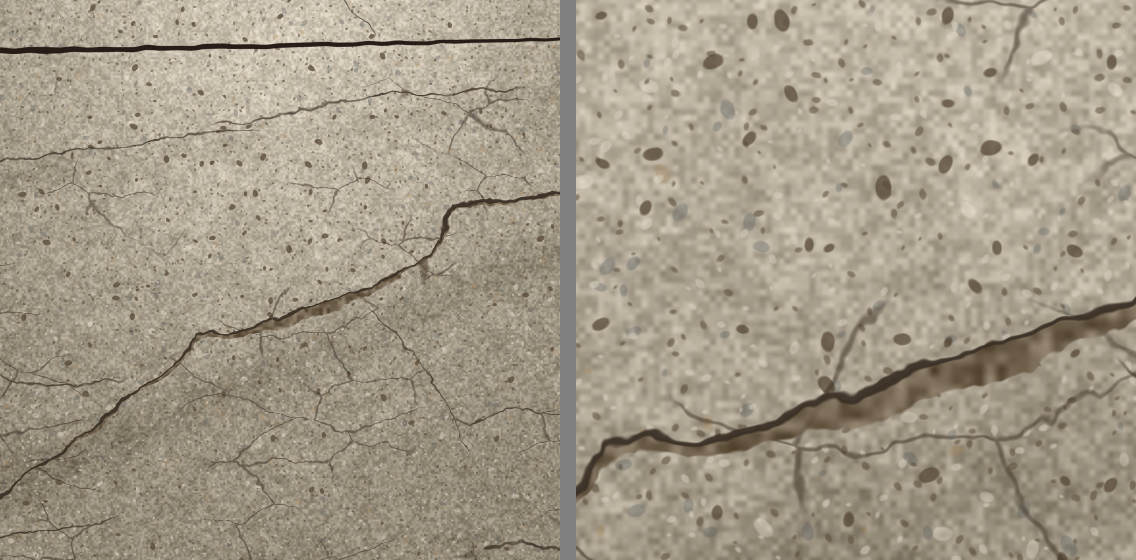
Left: the whole. Right: its middle third, enlarged.
Give the GLSL for this texture, as a WebGL 1 fragment shader.

```glsl
precision highp float;
// Weathered concrete slab with a dark joint, jagged cracks, pits and aggregate.
uniform vec2 u_resolution;

const float PI = 3.14159;
const vec3 CRACK_DARK = vec3(0.22, 0.18, 0.14);
const vec3 RUBBLE = vec3(0.43, 0.37, 0.29);
const vec3 JOINT_DARK = vec3(0.13, 0.09, 0.07);
const vec3 PIT_BROWN = vec3(0.34, 0.28, 0.21);
const vec3 STONE_BLUE = vec3(0.43, 0.43, 0.41);
const vec3 STONE_TAN = vec3(0.66, 0.56, 0.42);
const vec3 STONE_PALE = vec3(0.86, 0.83, 0.76);

float hash(vec2 p) {
  vec3 q = fract(p.xyx * 0.1031);
  q += dot(q, q.yzx + 33.33);
  return fract((q.x + q.y) * q.z);
}

vec2 hash2(vec2 p) { return vec2(hash(p), hash(p + 71.7)); }

float noise(vec2 p) {
  vec2 i = floor(p), f = fract(p);
  f = f * f * (3.0 - 2.0 * f);
  return mix(mix(hash(i), hash(i + vec2(1.0, 0.0)), f.x),
             mix(hash(i + vec2(0.0, 1.0)), hash(i + 1.0), f.x), f.y);
}

// Layered displacement that makes straight lines jagged.
vec2 jagged(vec2 p, float freq, float amp) {
  vec2 sum = vec2(0.0);
  for (int i = 0; i < 4; i++) {
    sum += amp * (vec2(noise(p * freq), noise(p * freq + 37.0)) - 0.5);
    freq *= 2.3;
    amp *= 0.47;
  }
  return sum;
}

// Scattered oval grains: x = coverage, y = random id of the grain.
vec2 grains(vec2 p, float scale, float density, float radius, float soft) {
  vec2 g = p * scale, result = vec2(0.0);
  float wobble = 0.25 * (noise(g * 5.0) - 0.5);
  for (int i = 0; i < 9; i++) {
    float k = float(i);
    vec2 c = floor(g) + vec2(mod(k, 3.0), floor(k / 3.0)) - 1.0;
    vec2 d = g - c - 0.15 - 0.7 * hash2(c);
    float turn = PI * hash(c + 5.1), s = sin(turn), co = cos(turn);
    d = vec2(co * d.x + s * d.y, 1.5 * (co * d.y - s * d.x));
    float r = radius * (0.35 + 0.65 * hash(c + 29.9));
    float edge = (r * (1.0 + wobble) - length(d)) / (soft * scale);
    float mask = smoothstep(-1.0, 1.0, edge) * step(hash(c + 47.0), density);
    if (mask > result.x) result = vec2(mask, hash(c + 13.3));
  }
  return result;
}

// Gap between the nearest two cell centres; zero along cell borders.
float cellBorder(vec2 p) {
  float near = 9.0, next = 9.0;
  for (int i = 0; i < 9; i++) {
    float k = float(i);
    vec2 c = floor(p) + vec2(mod(k, 3.0), floor(k / 3.0)) - 1.0;
    float d = length(p - c - hash2(c));
    next = min(next, max(near, d));
    near = min(near, d);
  }
  return next - near;
}

float stroke(float d, float halfWidth, float soft) {
  return 1.0 - smoothstep(halfWidth - soft, halfWidth + soft, abs(d));
}

// Bowed line from ends.xy to ends.zw, tapered at both.
float crack(vec2 p, vec4 ends, float bow, float halfWidth, float soft) {
  vec2 r = p - ends.xy, span = ends.zw - ends.xy;
  float len = length(span), t = dot(r, span) / (len * len);
  float off = (r.y * span.x - r.x * span.y) / len - bow * sin(PI * clamp(t, 0.0, 1.0));
  return stroke(off, halfWidth, soft) * smoothstep(0.0, 0.06, t) * smoothstep(0.0, 0.06, 1.0 - t);
}

float ramp(float a, float b, float x) { return clamp((x - a) / (b - a), 0.0, 1.0); }

float mainHeight(float x) {
  return 0.10 + 0.30 * ramp(0.0, 0.36, x) + 0.075 * ramp(0.36, 0.665, x)
       + 0.08 * ramp(0.665, 0.77, x) + 0.07 * ramp(0.77, 0.805, x) + 0.025 * ramp(0.805, 1.0, x);
}

float bell(float x, float width) { return exp(-x * x / (width * width)); }

void main() {
  vec2 p = gl_FragCoord.xy / u_resolution;
  float soft = max(0.0011, 0.7 / u_resolution.y);
  vec2 q = p + jagged(p, 14.0, 0.024);

  // Pool of light, shadow bands, mottling and sandy grain.
  float light = 0.55 + 0.25 * bell(p.x - 0.52, 0.58) * bell(1.0 - p.y, 0.67);
  light -= 0.065 * bell(p.y - 0.13 - 0.42 * p.x, 0.05) + 0.045 * bell(p.y - 0.68 - 0.15 * p.x, 0.03);
  light += 0.05 * noise(p * 28.0) + 0.10 * noise(p * 115.0) + 0.17 * noise(p * 270.0) - 0.16;
  vec3 color = vec3(light, light - 0.036, light - 0.104);

  // Stones, small chips and brown pits.
  vec2 stone = grains(p, 42.0, 0.38, 0.27, soft);
  vec3 stoneColor = stone.y < 0.5 ? STONE_BLUE : (stone.y < 0.7 ? STONE_TAN : STONE_PALE);
  color = mix(color, stoneColor + 0.35 * (light - 0.62), 0.5 * stone.x);
  vec2 chip = grains(p + 3.7, 95.0, 0.40, 0.31, soft);
  color = mix(color, chip.y < 0.55 ? PIT_BROWN : STONE_PALE, 0.55 * chip.x);
  float pitted = bell(length(p - vec2(0.45, 0.65)), 0.38);
  color = mix(color, PIT_BROWN, 0.75 * grains(p + 8.3, 36.0, 0.05 + 0.2 * pitted, 0.26, soft).x);

  // Broken hairlines along cell borders.
  float hair = stroke(cellBorder(q * vec2(7.0, 12.0)), 0.022, 0.018);
  hair *= smoothstep(0.50, 0.66, noise(p * 9.0 + 4.0)) * smoothstep(0.1, 0.18, 1.0 - p.y);
  color = mix(color, CRACK_DARK, 0.5 * hair);

  // Secondary cracks.
  float fine = crack(q, vec4(-0.04, 0.71, 0.47, 0.775), -0.006, 0.0016, soft);
  fine = max(fine, crack(q, vec4(0.36, 0.77, 0.95, 0.83), 0.025, 0.0015, soft));
  fine = max(fine, crack(q, vec4(-0.03, 0.325, 0.23, 0.335), -0.025, 0.0016, soft));
  fine = max(fine, crack(q, vec4(0.66, 0.45, 0.85, 0.19), 0.012, 0.0011, soft));
  fine = max(fine, crack(q, vec4(0.81, 0.245, 1.04, 0.25), 0.018, 0.0014, soft));
  fine = max(fine, crack(q, vec4(0.87, 0.025, 1.04, 0.025), 0.006, 0.0024, soft));
  fine = max(fine, crack(q, vec4(-0.04, 0.01, 0.22, 0.065), 0.01, 0.0013, soft));
  fine = max(fine, crack(q, vec4(0.6, 1.03, 0.67, 0.925), 0.0, 0.001, soft));
  color = mix(color, CRACK_DARK, fine * (0.45 + 0.45 * noise(p * 40.0)));

  // Main crack: rubble trough under a dark lip, and a stain.
  float slope = (mainHeight(q.x + 0.004) - mainHeight(q.x - 0.004)) / 0.008;
  float d = (q.y - mainHeight(q.x)) * inversesqrt(1.0 + slope * slope);
  float trough = 0.001 + 0.006 * noise(p * 17.0) * ramp(0.05, 0.3, p.x) + 0.007 * bell(p.x - 0.57, 0.1);
  color = mix(color, RUBBLE + 0.3 * noise(p * 150.0) - 0.15, 0.9 * stroke(d + trough, trough, soft));
  color = mix(color, CRACK_DARK, 0.92 * stroke(d, 0.0012 + 0.0026 * noise(p * 23.0), soft));
  float stain = crack(q, vec4(0.75, 0.545, 0.79, 0.455), 0.0, 0.008, 0.004);
  color = mix(color, PIT_BROWN, 0.65 * stain * smoothstep(0.25, 0.6, noise(p * 45.0)));

  // Slab joint, narrowing to the right, with a pale chipped edge.
  float joint = p.y - 0.91 - 0.021 * p.x + 0.004 * noise(p * 38.0);
  color = mix(color, STONE_PALE, 0.35 * stroke(joint + 0.008, 0.003, 0.002) * noise(p * 50.0));
  color = mix(color, JOINT_DARK, 0.96 * stroke(joint, mix(0.0052, 0.003, p.x), soft));

  gl_FragColor = vec4(clamp(color, 0.0, 1.0), 1.0);
}
```
